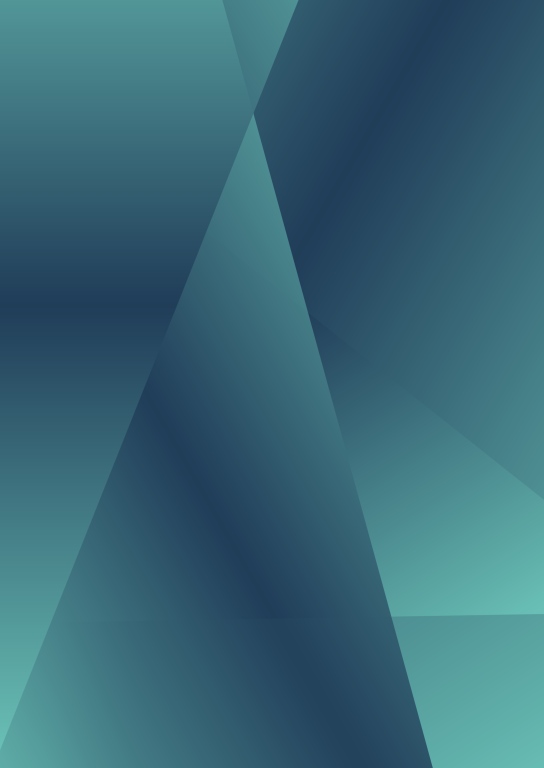
This background is drawn by a Shadertoy shader. Its source:

```glsl
// Antialiased mask of the half plane to the left of the ray from a to b
float leftOf(vec2 p, vec2 a, vec2 b) {
    vec2 along = normalize(b - a);
    float dist = dot(p - a, vec2(-along.y, along.x));
    float halfPixel = 0.7 / iResolution.y;
    return smoothstep(-halfPixel, halfPixel, dist);
}

// Linear ramp with a given value at its anchor
float ramp(vec2 p, vec2 anchor, vec2 slope, float value) {
    return value + dot(p - anchor, slope);
}

// Dark crease that brightens on both sides, slightly rounded at its core
float crease(vec2 p, vec2 anchor, vec2 slope) {
    return length(vec2(dot(p - anchor, slope), 0.015));
}

void mainImage(out vec4 fragColor, in vec2 fragCoord) {
    vec2 p = fragCoord / iResolution.xy * vec2(0.707, 1.0);

    // Paper edges
    float rightOfRise = leftOf(p, vec2(0.388, 1.0), vec2(0.0, 0.023));
    float rightOfFall = leftOf(p, vec2(0.289, 1.0), vec2(0.5625, 0.0));
    float aboveFold = leftOf(p, vec2(0.404, 0.590), vec2(0.706, 0.350));
    float aboveBase = leftOf(p, vec2(0.091, 0.190), vec2(0.706, 0.2005));

    // Left sheet and the small sliver at the top
    float leftSheet = crease(p, vec2(0.0, 0.603), vec2(0.0, 1.727));
    float sliver = ramp(p, vec2(0.331, 0.853), vec2(1.54, 0.98), 0.42);
    float leftSide = mix(leftSheet, sliver, rightOfFall);

    // Three stacked sheets on the right
    float upper = crease(p, vec2(0.573, 0.987), vec2(1.273, -0.747));
    float middle = ramp(p, vec2(0.410, 0.583), vec2(1.075, -1.69), 0.05);
    float corner = ramp(p, vec2(0.510, 0.197), vec2(0.69, -1.075), 0.63);
    float rightSide = mix(corner, mix(middle, upper, aboveFold), aboveBase);

    // Central triangle, with faint traces of the sheets beneath
    float triangle = crease(p, vec2(0.195, 0.479), vec2(1.823, 1.044));
    triangle += 0.012 * aboveFold;
    float baseTint = (1.0 - aboveBase) * smoothstep(0.05, 0.2, p.x);
    triangle = mix(triangle, 0.2, 0.15 * baseTint);

    float light = mix(leftSide, mix(triangle, rightSide, rightOfFall), rightOfRise);
    vec3 navy = vec3(0.125, 0.235, 0.345);
    vec3 aqua = vec3(0.41, 0.75, 0.71);
    fragColor = vec4(mix(navy, aqua, clamp(light, 0.0, 1.0)), 1.0);
}
```
